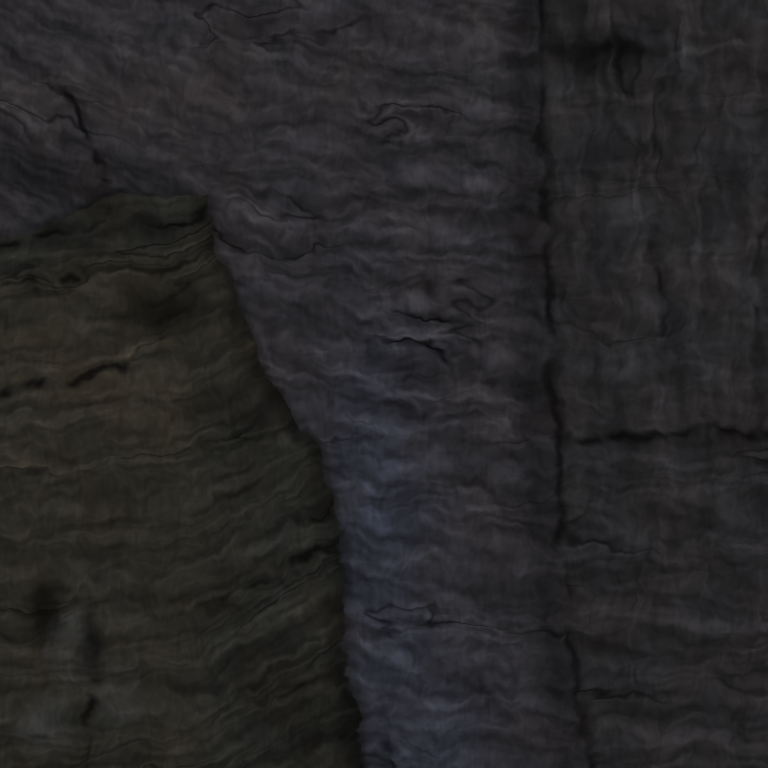
A WebGL 2 fragment shader for this texture:

```glsl
#version 300 es
precision highp float;
// Dim folded rock wall: a brown outcrop at left, a bluish face, a deep vertical cleft at right.
uniform vec2 u_resolution;
out vec4 fragColor;

#define FOLD_DEPTH 1.0
#define CREASE_DEPTH 0.42
#define CRACK_DEPTH 0.6
#define MOTTLE 0.3
#define GRAIN 0.13
#define WARP 0.022
#define WALL vec3(0.170, 0.163, 0.174)
#define BLUE vec3(0.174, 0.186, 0.225)
#define PANEL vec3(0.147, 0.142, 0.147)
#define OUTCROP vec3(0.157, 0.150, 0.131)
#define FLANK vec3(0.140, 0.138, 0.126)
#define STONE vec3(0.195, 0.195, 0.190)

vec2 gradientAt(vec2 cell) {
  vec3 h = fract(cell.xyx * vec3(0.1031, 0.1030, 0.0973));
  h += dot(h, h.yzx + 33.33);
  float a = 6.2832 * fract((h.x + h.y) * h.z);
  return vec2(cos(a), sin(a));
}

float noise(vec2 p) {
  vec2 i = floor(p), f = p - i, e = vec2(1, 0);
  vec2 u = f * f * f * (f * (f * 6.0 - 15.0) + 10.0);
  float low = mix(dot(gradientAt(i), f), dot(gradientAt(i + e), f - e), u.x);
  float high = mix(dot(gradientAt(i + e.yx), f - e.yx), dot(gradientAt(i + 1.0), f - 1.0), u.x);
  return mix(low, high, u.y);
}

float fbm(vec2 p) {
  float sum = 0.0, amp = 0.6;
  for (int i = 0; i < 4; i++) {
    sum += amp * noise(p);
    p = mat2(1.8, 0.6, -0.6, 1.8) * p + 17.3;
    amp *= 0.55;
  }
  return sum;
}

// Shading factor of folds lit from above, with sparse broken creases
float weather(vec2 q, float depth) {
  q += 0.5 * vec2(noise(q * 0.7), noise(q * 0.6 + 31.0));
  float fold = fbm(q) - fbm(q + vec2(0.06, 0.2));
  float n = noise(q * 0.9 + 5.0) + 0.3 * noise(q * 2.7);
  float sparse = smoothstep(0.0, 0.35, noise(q * 0.45 + 60.0));
  float dark = exp(-n * n * 300.0), lip = exp(-(n - 0.13) * (n - 0.13) * 200.0);
  return 1.0 + depth * (FOLD_DEPTH * fold + CREASE_DEPTH * sparse * (0.4 * lip - dark));
}

float blob(vec2 p, vec2 center, vec2 radius) {
  vec2 d = (p - center) / radius;
  return exp(-dot(d, d));
}

// Ragged line from a to b, of uneven strength
float crack(vec2 p, vec2 a, vec2 b, float width) {
  vec2 d = b - a;
  float t = clamp(dot(p - a, d) / dot(d, d), 0.0, 1.0);
  float r = length(p - a - d * t) / width;
  return exp(-r * r) * smoothstep(-0.35, 0.25, noise(p * 34.0));
}

float outcropEdge(float y) {
  return 0.475 - 0.03 * smoothstep(0.0, 0.2, y) - 0.03 * smoothstep(0.25, 0.45, y)
    - 0.085 * smoothstep(0.4, 0.55, y) - 0.06 * smoothstep(0.52, 0.74, y);
}

float cleftLine(float y) {
  return 0.703 + 0.052 * pow(1.0 - y, 4.0) + 0.012 * smoothstep(0.9, 0.4, y);
}

vec3 wallColor(vec2 p, vec2 w) {
  vec3 c = mix(WALL, BLUE, 0.85 * blob(p, vec2(0.49, 0.33), vec2(0.075, 0.23)));
  c = mix(c, BLUE, 0.7 * blob(p, vec2(0.55, 0.02), vec2(0.11, 0.15)));
  c += vec3(0.022, 0.018, 0.013) * blob(p, vec2(0.17, 0.87), vec2(0.22, 0.09));
  c += 0.022 * blob(p, vec2(0.64, 0.92), vec2(0.035, 0.14));
  c *= 1.0 - 0.3 * blob(p, vec2(0.08, 0.77), vec2(0.14, 0.05));
  float bend = 0.16 * (1.0 - exp(-p.x / 0.3));
  float rough = 0.8 + 0.5 * blob(p, vec2(0.54, 0.62), vec2(0.1, 0.22));
  c *= weather(vec2(w.x, w.y + bend) * vec2(9.0, 24.0), rough);
  return c * (1.0 - CRACK_DEPTH * crack(w, vec2(0.08, 0.9), vec2(0.135, 0.76), 0.005));
}

vec3 panelColor(vec2 p, vec2 w) {
  vec3 c = PANEL + 0.014 * blob(p, vec2(0.92, 0.62), vec2(0.09, 0.12));
  c += vec3(0.02, 0.017, 0.015) * blob(p, vec2(0.87, 0.99), vec2(0.16, 0.04));
  float low = smoothstep(0.5, 0.35, p.y);
  c *= weather(w * vec2(7.0, 24.0) + 41.0, mix(0.4, 0.8, low));
  c *= weather(w.yx * vec2(6.0, 19.0) + 9.0, mix(0.6, 0.25, low));
  c *= 1.0 - 0.55 * blob(w, vec2(0.77, 0.93), vec2(0.07, 0.022));
  float lines = crack(w, vec2(0.72, 0.425), vec2(1.0, 0.437), 0.007);
  lines += crack(w, vec2(0.77, 0.92), vec2(0.85, 0.955), 0.012);
  lines += 0.6 * crack(w, vec2(0.85, 0.7), vec2(0.87, 0.52), 0.005);
  lines += 0.6 * crack(w, vec2(0.99, 0.72), vec2(0.99, 0.53), 0.006);
  c *= 1.0 - CRACK_DEPTH * min(lines, 1.0);
  return c + 0.06 * crack(w, vec2(0.87, 0.932), vec2(1.0, 0.948), 0.005);
}

vec3 outcropColor(vec2 p, vec2 w) {
  float slope = 0.12 * w.x + 0.45 * max(w.x - 0.25, 0.0);
  float side = smoothstep(0.24, 0.29, w.x) * smoothstep(0.55, 0.4, p.y);
  float cap = smoothstep(0.62, 0.65, w.y - 0.2 * w.x);
  vec3 c = OUTCROP + vec3(0.022, 0.016, 0.01) * blob(p, vec2(0.12, 0.51), vec2(0.16, 0.12));
  c = mix(mix(c, FLANK, side), FLANK * 0.95, cap);
  float stones = blob(w, vec2(0.09, 0.16), vec2(0.035, 0.05))
    + blob(w, vec2(0.15, 0.1), vec2(0.035, 0.05)) + blob(w, vec2(0.06, 0.05), vec2(0.04));
  c = mix(c, STONE, 0.7 * smoothstep(0.25, 0.7, stones));
  c *= weather(vec2(w.x, w.y - slope) * vec2(7.0, 27.0) + 73.0, 0.7 + 0.3 * max(side, cap));
  // Hollows and the shaded flank
  float dark = 0.5 * blob(w, vec2(0.21, 0.595), vec2(0.06, 0.03));
  dark += 0.6 * blob(w, vec2(0.055, 0.205), vec2(0.018, 0.04));
  dark += 0.5 * blob(w, vec2(0.12, 0.16), vec2(0.014, 0.04));
  dark += 0.3 * blob(p, vec2(0.33, 0.46), vec2(0.05)) + 0.25 * blob(p, vec2(0.42, 0.04), vec2(0.1));
  dark += 0.35 * smoothstep(0.035, 0.0, outcropEdge(w.y) - w.x);
  float lines = crack(w, vec2(0.0, 0.685), vec2(0.14, 0.71), 0.005);
  lines += crack(w, vec2(0.0, 0.625), vec2(0.1, 0.64), 0.005);
  lines += crack(w, vec2(0.0, 0.485), vec2(0.17, 0.525), 0.005);
  lines += crack(w, vec2(0.27, 0.205), vec2(0.42, 0.285), 0.006);
  lines += crack(w, vec2(0.12, 0.11), vec2(0.11, 0.0), 0.006);
  return c * (1.0 - min(dark, 0.75)) * (1.0 - CRACK_DEPTH * min(lines, 1.0));
}

void main() {
  vec2 p = gl_FragCoord.xy / u_resolution;
  vec2 w = p + WARP * vec2(fbm(p * 19.0), fbm(p * 17.0 + 50.0));
  // Wall, panel and the cleft between them
  float cleft = w.x - cleftLine(p.y);
  vec3 color = mix(wallColor(p, w), panelColor(p, w), smoothstep(-0.004, 0.004, cleft));
  color *= 1.0 - 0.3 * exp(-pow((cleft + 0.022) / 0.026, 2.0))
    - 0.4 * exp(-pow((cleft - 0.003) / 0.007, 2.0)) * smoothstep(-0.5, 0.2, noise(p * 21.0));
  // Outcrop in front, with a contact shadow around it
  float top = 0.694 + 0.055 * smoothstep(0.0, 0.2, p.x);
  float inside = min(outcropEdge(w.y) - w.x, top - w.y);
  color *= 1.0 - 0.3 * smoothstep(-0.015, 0.0, inside);
  color = mix(color, outcropColor(p, w), smoothstep(-0.002, 0.002, inside));
  // Mottling, fibres and warm stains
  color *= 1.0 + MOTTLE * fbm(w * 13.0 + 80.0);
  color *= 1.0 + GRAIN * (2.0 * fbm(w * 55.0) + noise(w * vec2(150.0, 40.0)));
  color += vec3(0.012, 0.002, -0.008) * fbm(p * 12.0 + 30.0);
  fragColor = vec4(clamp(color, 0.0, 1.0), 1.0);
}
```
